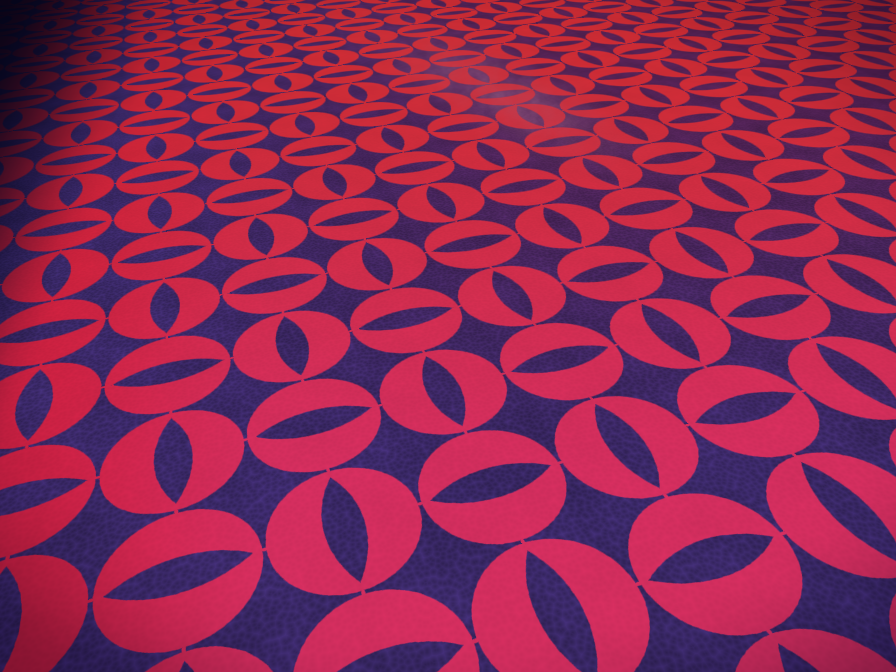
Write a WebGL 2 fragment shader that draws this pattern.

```glsl
#version 300 es
precision highp float;
// Carpet of touching discs seen in perspective, each disc cut by a pointed lens
// whose direction alternates in a checkerboard. A homography lays the square
// lattice on the floor; pile, wear, sheen and dark corners are added on top.
uniform vec2 u_resolution;
out vec4 outColor;

vec2 hash2(vec2 p) {
  vec3 v = fract(p.xyx * vec3(0.1031, 0.1030, 0.0973));
  v += dot(v, v.yzx + 33.33);
  return fract((v.xx + v.yz) * v.zy);
}

// Distance to the nearest of the jittered cell points
float cellular(vec2 p) {
  vec2 cell = floor(p), f = fract(p);
  float nearest = 2.0;
  for (int y = -1; y <= 1; y++)
    for (int x = -1; x <= 1; x++) {
      vec2 o = vec2(x, y);
      nearest = min(nearest, length(o + hash2(cell + o) - f));
    }
  return nearest;
}

// Soft blotches from layered, turned sines, about -1 to 1
float blotches(vec2 p) {
  float sum = 0.0, amp = 0.5;
  for (int i = 0; i < 4; i++) {
    sum += amp * sin(p.x + 1.3 * sin(p.y)) * cos(p.y + 0.7 * p.x);
    p = mat2(1.2, 1.6, -1.6, 1.2) * p + 1.7;
    amp *= 0.6;
  }
  return sum;
}

// Signed distance to one disc with its lens cut out, in lattice units
float discMotif(vec2 q) {
  vec2 cell = floor(q + 0.5);
  vec2 c = q - cell;
  if (mod(cell.x + cell.y, 2.0) > 0.5) c = c.yx;
  float disc = length(c) - 0.488;
  float bridge = min(abs(c.x), abs(c.y)) - 0.012; // joins neighbouring discs
  float lens = length(vec2(abs(c.x) + 0.646, c.y)) - 0.776;
  return max(min(disc, bridge), -lens);
}

void main() {
  vec2 uv = gl_FragCoord.xy / u_resolution.y;

  // Floor lattice to canvas; its inverse finds the lattice position
  mat3 floorToCanvas = mat3(0.2340, 0.0721, 0.0485,
                            0.0311, 0.1963, 0.1520,
                            0.9306, 0.3403, 1.0);
  vec3 h = inverse(floorToCanvas) * vec3(uv, 1.0);
  vec2 q = h.xy / h.z;

  // Motif with slightly ragged edges
  float d = discMotif(q) + 0.003 * blotches(q * 45.0);
  float soft = max(fwidth(d), 0.002) * 0.8;
  float red = 1.0 - smoothstep(-soft, soft, d);

  // Pile tufts, faded where they get too small to see
  float near = 1.0 - smoothstep(0.012, 0.07, length(fwidth(q)));
  float pile = (cellular(q * 28.0) - 0.5) * near;
  float wear = blotches(q * 5.0);

  // Colours shift from pink and violet in front to scarlet and plum behind
  float far = smoothstep(0.25, 1.0, uv.y);
  float left = 1.0 - smoothstep(0.0, 0.45, uv.x);
  vec3 dye = mix(vec3(0.83, 0.18, 0.37), vec3(0.80, 0.17, 0.20), far);
  dye = mix(dye, vec3(0.78, 0.09, 0.19), 0.6 * left);
  vec3 ground = mix(vec3(0.23, 0.16, 0.41), vec3(0.33, 0.13, 0.32),
                    far * smoothstep(0.1, 0.9, uv.x));
  ground *= 1.0 + 0.30 * pile + 0.10 * wear;
  dye *= 1.0 + 0.05 * pile + 0.02 * wear;
  vec3 color = mix(ground, dye, red);

  // Pale, patchy sheen across the far part
  vec2 s = mat2(0.905, 0.427, -0.427, 0.905) * vec2(0.0);
  vec2 g = uv - vec2(0.747, 0.86);
  s = vec2(dot(g, vec2(0.905, -0.427)) / 0.17, dot(g, vec2(0.427, 0.905)) / 0.045);
  float sheen = exp(-dot(s, s)) * (0.75 + 0.4 * blotches(uv * 60.0));
  color = mix(color, vec3(0.62, 0.38, 0.52), sheen * mix(0.6, 0.25, red));

  // Dark upper left corner and gentle vignette
  float shade = 1.0 - smoothstep(0.0, 0.28, uv.x + 0.4 * (1.0 - uv.y));
  color = mix(color, vec3(0.01, 0.02, 0.12), 0.93 * shade);
  vec2 v = (uv - vec2(0.70, 0.5)) / vec2(0.70, 0.5);
  float rim = smoothstep(0.75, 2.0, dot(v, v));
  color *= 1.0 - rim * vec3(0.35, 0.40, 0.28);

  outColor = vec4(color, 1.0);
}
```
